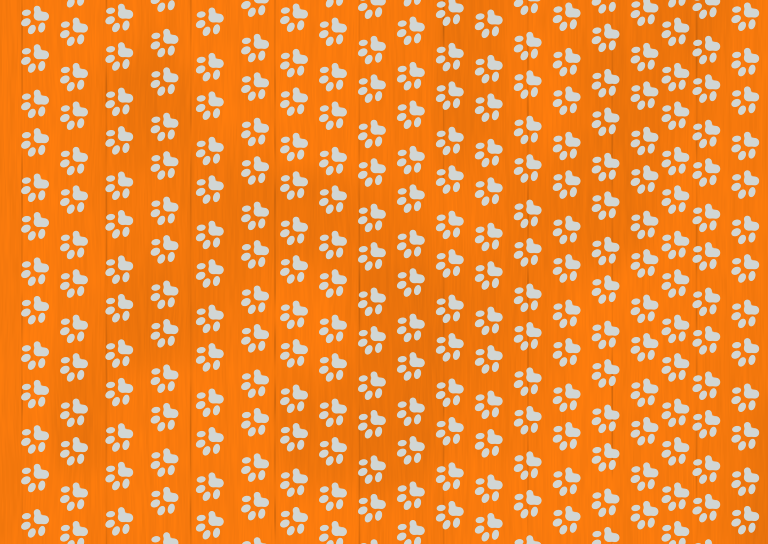
A Shadertoy shader for this pattern:

```glsl
// Pale paw prints climbing in uneven columns over orange painted planks.
// Each pixel picks its nearest column, folds y into a pair of prints, and
// measures a paw distance field; stretched value noise makes the wood grain.

#define SHEET 542.0                     // design units in the canvas height
#define COLUMNS 19
#define PAIR_PERIOD 83.6                // height of one pair of prints
#define PAIR_GAP 38.4                   // step between the two prints
#define PLANK_WIDTH 84.0
#define GRAIN_DEPTH 0.07
#define SEAM_DEPTH 0.16
#define STAIN_DEPTH 0.05
#define PAINT vec3(0.975, 0.478, 0.05)
#define PRINT vec3(0.82, 0.84, 0.83)

// Height of the first pair below the top edge, column by column
const float pairStart[COLUMNS] = float[COLUMNS](
    20.0, 77.0, 18.0, 43.0, 67.0, 48.0, 63.0, 77.0, 50.0, 76.0,
    57.0, 69.0, 46.0, 62.0, 83.0, 57.0, 77.0, 50.0, 62.0);

float hash(vec2 p) {
    return fract(sin(dot(p, vec2(127.1, 311.7))) * 43758.5453);
}

float noise(vec2 p) {
    vec2 i = floor(p), f = fract(p);
    f = f * f * (3.0 - 2.0 * f);
    return mix(mix(hash(i), hash(i + vec2(1, 0)), f.x),
               mix(hash(i + vec2(0, 1)), hash(i + vec2(1, 1)), f.x), f.y);
}

float smoothUnion(float a, float b, float k) {
    float h = max(k - abs(a - b), 0.0) / k;
    return min(a, b) - h * h * k * 0.25;
}

// Approximate distance to an ellipse whose first axis is turned by angle
float ellipse(vec2 p, vec2 radii, float angle) {
    float c = cos(angle), s = sin(angle);
    p = vec2(c * p.x + s * p.y, c * p.y - s * p.x);
    float k = length(p / radii);
    return k * (k - 1.0) / max(length(p / (radii * radii)), 1e-4);
}

float paw(vec2 p) {
    // Three-lobed pad
    float core = length(p - vec2(3.4, 4.3)) - 4.9;
    float upper = length(p - vec2(2.0, 10.9)) - 3.4;
    float side = length(p - vec2(9.4, 3.7)) - 4.4;
    float d = smoothUnion(smoothUnion(core, upper, 3.0), side, 3.0);
    // Four toes
    d = min(d, ellipse(p - vec2(-8.7, 7.3), vec2(4.5, 3.1), 0.2));
    d = min(d, ellipse(p - vec2(-9.2, -2.2), vec2(5.0, 3.7), 0.5));
    d = min(d, ellipse(p - vec2(-3.3, -9.4), vec2(5.0, 3.5), 1.05));
    return min(d, ellipse(p - vec2(6.6, -7.4), vec2(5.1, 3.4), 1.3));
}

// Column centres: wide spacing near the left, tight near the right
float columnX(float i) {
    return 35.0 + 38.8 * i + 6.3 * clamp(i - 1.0, 0.0, 4.0)
                - 8.0 * clamp(i - 15.0, 0.0, 2.0);
}

float prints(vec2 p) {
    float dx = 1e3, start = 0.0;
    for (int i = 0; i < COLUMNS; i++) {
        float d = p.x - columnX(float(i));
        if (abs(d) < abs(dx)) {
            dx = d;
            start = pairStart[i];
        }
    }
    float margin = 0.5 * (PAIR_PERIOD - PAIR_GAP);
    float y = mod(SHEET - p.y - start + margin, PAIR_PERIOD) - margin;
    if (y > 0.5 * PAIR_GAP) y -= PAIR_GAP;
    return paw(vec2(dx, -y));
}

vec3 wood(vec2 p, float pixel) {
    float x = p.x - 22.0;
    float plank = floor(x / PLANK_WIDTH);
    float shift = 90.0 * hash(vec2(plank, 3.0));
    // Long streaks, gently bent within each plank
    float bend = 5.0 * noise(vec2(p.x * 0.03, p.y * 0.012 + shift));
    float fine = noise(vec2((p.x + bend) * 0.75, p.y * 0.05 + shift));
    float broad = noise(vec2((p.x + bend) * 0.22, p.y * 0.012 + shift));
    float shade = 1.0 + GRAIN_DEPTH * (0.6 * fine + 0.4 * broad - 0.5);
    shade += 0.02 * (hash(vec2(plank, 8.0)) - 0.5);
    // Soft stains
    float stain = smoothstep(0.5, 0.9, noise(p * vec2(0.013, 0.009) + 4.0));
    shade -= STAIN_DEPTH * stain;
    // Thin broken seams between planks
    float seam = abs(x - PLANK_WIDTH * floor(x / PLANK_WIDTH + 0.5));
    float wear = noise(vec2(floor(x / PLANK_WIDTH + 0.5) * 7.0, p.y * 0.035));
    shade -= SEAM_DEPTH * wear * (1.0 - smoothstep(0.2, 0.5 + pixel, seam));
    return PAINT * shade;
}

void mainImage(out vec4 fragColor, in vec2 fragCoord) {
    float pixel = SHEET / iResolution.y;
    vec2 p = fragCoord * pixel;
    float cover = 1.0 - smoothstep(-0.6 * pixel, 0.6 * pixel, prints(p));
    fragColor = vec4(mix(wood(p, pixel), PRINT, cover), 1.0);
}
```
